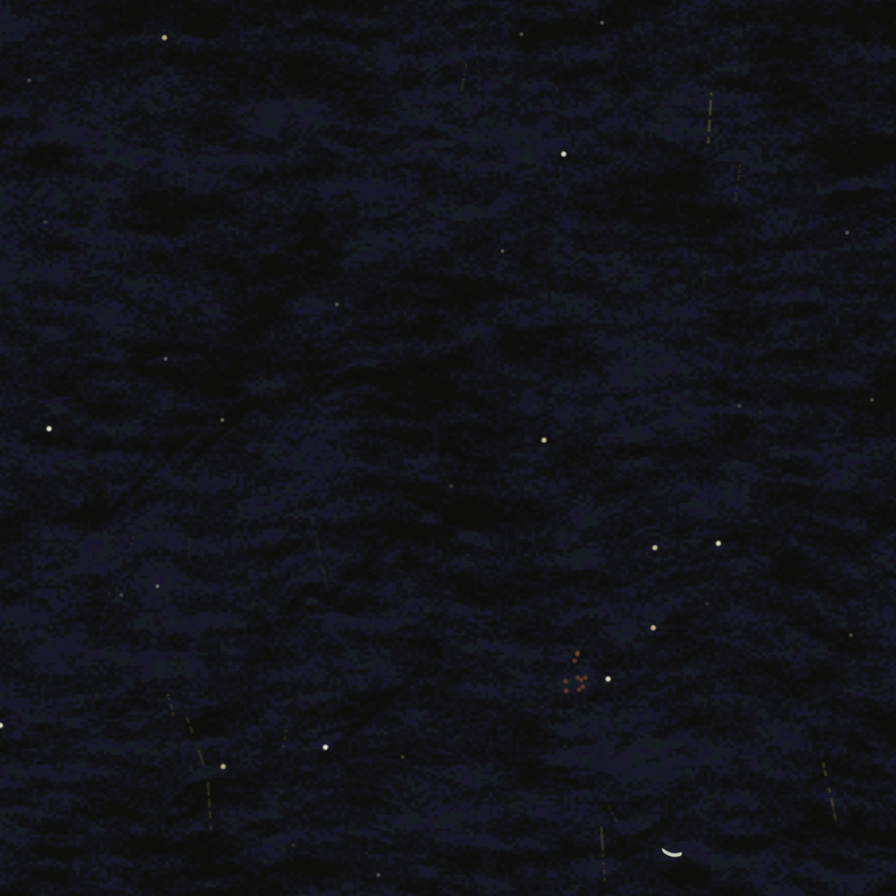
A Shadertoy shader for this texture:

```glsl
// Dark, faintly rippled night surface: horizontal navy streaks over near black,
// made of stretched value noise and fine grain, with sparse bright specks,
// thin olive threads, diagonal creases and a small cluster of amber dots.

float hash(vec2 p) {
    vec3 q = fract(p.xyx * vec3(0.1031, 0.1030, 0.0973));
    q += dot(q, q.yzx + 33.33);
    return fract((q.x + q.y) * q.z);
}

vec2 hash2(float n) {
    return vec2(hash(vec2(n, 3.7)), hash(vec2(n, 19.1)));
}

float noise(vec2 p) {
    vec2 cell = floor(p), f = fract(p);
    f = f * f * (3.0 - 2.0 * f);
    float low = mix(hash(cell), hash(cell + vec2(1, 0)), f.x);
    float high = mix(hash(cell + vec2(0, 1)), hash(cell + vec2(1, 1)), f.x);
    return mix(low, high, f.y);
}

// Distance to a segment in x, position along it in y
vec2 segment(vec2 p, vec2 a, vec2 b) {
    vec2 d = b - a;
    float h = clamp(dot(p - a, d) / dot(d, d), 0.0, 1.0);
    return vec2(length(p - a - d * h), h);
}

float spot(float dist, float radius) {
    return 1.0 - smoothstep(radius * 0.3, radius * 1.4, dist);
}

vec3 surface(vec2 p) {
    // Bend the streaks gently so that they wander off the horizontal
    vec2 q = p + vec2(0.0, 0.045 * noise(p * vec2(5, 4)) + 0.014 * noise(p * vec2(17, 13)));
    float broad = noise(p * vec2(4, 7) + 11.0);
    float streak = noise(q * vec2(17, 58) + 31.0);
    float ripple = noise(q * vec2(46, 115) + 57.0);
    float grain = noise(p * vec2(230, 270) + 83.0);
    float tone = 0.18 * broad + 0.33 * streak + 0.22 * ripple + 0.27 * grain;
    tone -= 0.025 * smoothstep(0.7, 1.0, p.y);

    // Diagonal creases, dark with a slightly lit flank
    for (float i = 0.0; i < 4.0; i++) {
        vec2 start = hash2(i + 71.0) * vec2(0.8, 0.6);
        vec2 tip = start + vec2(0.13, 0.11 + 0.03 * hash2(i).x);
        tone -= 0.09 * spot(segment(p, start, tip).x, 0.005);
        tone += 0.04 * spot(segment(p + vec2(-0.008, 0.008), start, tip).x, 0.007);
    }

    vec3 color = mix(vec3(0.053, 0.056, 0.050), vec3(0.066, 0.068, 0.088),
                     smoothstep(0.36, 0.49, tone));
    vec3 navy = mix(vec3(0.090, 0.090, 0.160), vec3(0.088, 0.112, 0.135),
                    smoothstep(0.4, 0.8, noise(p * vec2(90, 130) + 7.0)));
    return mix(color, navy, smoothstep(0.5, 0.67, tone));
}

void mainImage(out vec4 fragColor, in vec2 fragCoord) {
    vec2 p = fragCoord / iResolution.xy;
    vec3 color = surface(p);

    // Broken olive threads, nearly vertical
    for (float i = 0.0; i < 22.0; i++) {
        vec2 top = hash2(i + 120.0), shape = hash2(i + 160.0);
        vec2 foot = top + vec2(0.03 * shape.x - 0.008, -0.03 - 0.06 * shape.y);
        vec2 thread = segment(p, top, foot);
        float broken = smoothstep(0.35, 0.65, noise(vec2(thread.y * 14.0, i * 5.0)));
        float strength = 0.08 + 0.45 * pow(hash2(i + 200.0).x, 4.0);
        color = mix(color, vec3(0.42, 0.38, 0.20),
                    strength * broken * spot(thread.x, 0.0018));
    }

    // Scattered specks: a few bright, most of them dim
    for (float i = 0.0; i < 30.0; i++) {
        vec2 center = hash2(i + 300.0);
        float bright = i < 11.0 ? 0.95 : 0.15 + 0.3 * hash2(i + 340.0).x;
        float radius = i < 11.0 ? 0.0032 : 0.0024;
        vec3 tint = mix(vec3(0.95, 0.95, 0.88), vec3(0.75, 0.72, 0.5), hash2(i + 380.0).y);
        color = mix(color, tint, bright * spot(distance(p, center), radius));
    }

    // Amber dots in a loose cluster
    for (float i = 0.0; i < 10.0; i++) {
        vec2 center = vec2(0.63, 0.227) + hash2(i + 420.0) * vec2(0.028, 0.045);
        color = mix(color, vec3(0.50, 0.30, 0.17),
                    0.65 * spot(distance(p, center), 0.0028));
    }

    // Short pale curl
    vec2 curl = p - vec2(0.75, 0.046);
    curl.y -= 30.0 * curl.x * curl.x - 0.2 * curl.x;
    float dash = segment(curl, vec2(-0.009, 0.0), vec2(0.009, 0.0)).x;
    color = mix(color, vec3(0.9, 0.9, 0.82), 0.9 * spot(dash, 0.0024));

    fragColor = vec4(color, 1.0);
}
```
